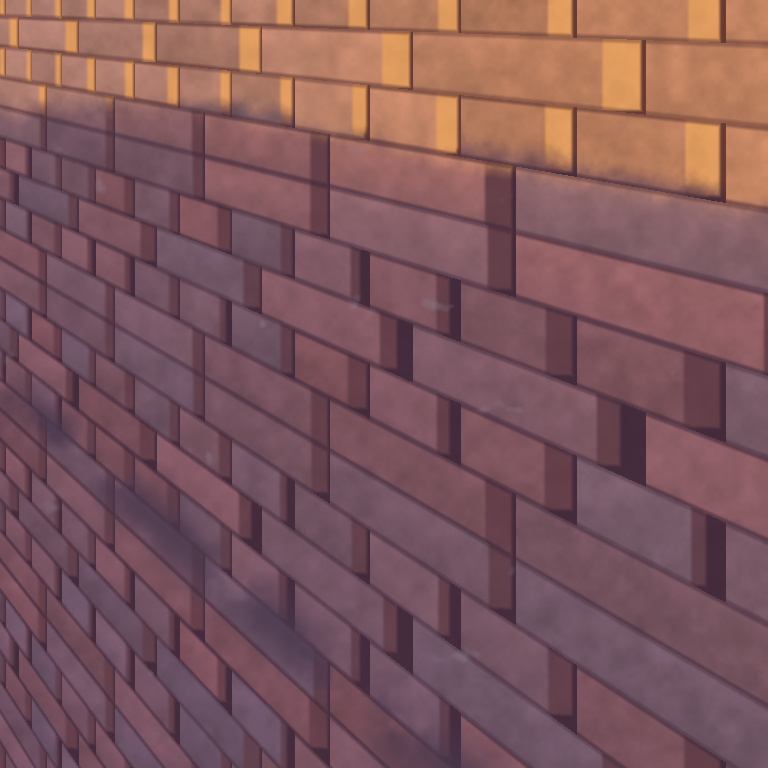
This texture is drawn by a WebGL 2 fragment shader. Its source:

```glsl
#version 300 es
precision highp float;
// Raking view of a brick wall with protruding ends, sunlit along the top and shaded below.
uniform vec2 u_resolution;
out vec4 fragColor;

const float VANISH_X = 0.574;    // distance of the vanishing point left of the canvas
const float BRICK_STEP = 0.193;  // length of a long brick on the wall
const float ROW_STEP = 0.0685;   // height of a course on the wall
const float BLUR = 0.0032;       // edge softness in canvas units

const vec3 SUN_FRONT_FAR = vec3(0.67, 0.48, 0.43);
const vec3 SUN_FRONT_NEAR = vec3(0.74, 0.50, 0.37);
const vec3 SUN_END = vec3(0.88, 0.61, 0.37);
const vec3 SUN_GAP = vec3(0.33, 0.18, 0.18);
const vec3 SHADE_FRONT = vec3(0.50, 0.35, 0.385);
const vec3 SHADE_FAR = vec3(0.43, 0.31, 0.39);
const vec3 SHADE_END = vec3(0.36, 0.22, 0.26);
const vec3 SHADE_GAP = vec3(0.25, 0.16, 0.23);
const vec3 STAIN = vec3(0.29, 0.22, 0.30);
const vec3 CHALK = vec3(0.54, 0.52, 0.58);

float hash(vec2 p) {
    vec3 q = fract(p.xyx * vec3(0.1031, 0.1030, 0.0973));
    q += dot(q, q.yzx + 33.33);
    return fract((q.x + q.y) * q.z);
}

float noise(vec2 p) {
    vec2 i = floor(p), f = fract(p);
    f = f * f * (3.0 - 2.0 * f);
    return mix(mix(hash(i), hash(i + vec2(1, 0)), f.x),
               mix(hash(i + vec2(0, 1)), hash(i + vec2(1, 1)), f.x), f.y);
}

float fbm(vec2 p) {
    float sum = 0.0, amp = 0.5;
    for (int i = 0; i < 4; i++) {
        sum += amp * noise(p);
        p = p * 2.03 + 17.0;
        amp *= 0.5;
    }
    return sum;
}

float edge(float at, float soft, float x) {
    return smoothstep(at - soft, at + soft, x);
}

// Canvas point (y measured downward) to brick lengths along and courses down.
vec2 toWall(vec2 p) {
    float depth = p.x + VANISH_X;
    return vec2((0.803 - 1.0 / depth) / BRICK_STEP, (p.y / depth - 0.037) / ROW_STEP);
}

// Five-course bond: returns brick length, offset and width of the exposed end.
vec3 bond(float course) {
    if (course == 2.0 || course == 4.0) return vec3(0.5, 0.25, 0.12);
    return course == 3.0 ? vec3(1.0, 0.5, 0.18) : vec3(1.0, 0.0, 0.13);
}

// Direct light ends along a bent diagonal.
float sunlight(vec2 p, float jitter) {
    float border = 0.14 + 0.17 * max(p.x - 0.25, 0.0);
    return 1.0 - edge(border + jitter, 0.022, p.y);
}

vec3 brickWall(vec2 p) {
    vec2 w = toWall(p);
    float depth = p.x + VANISH_X;
    vec2 soft = BLUR / vec2(depth * depth * BRICK_STEP, depth * ROW_STEP);

    // Cell of the bond
    float row = floor(w.y), course = mod(row - 2.0, 5.0);
    vec3 brick = bond(course);
    float along = (w.x - brick.y) / brick.x;
    vec2 id = vec2(floor(along), row) + 50.0;
    float x = fract(along) * brick.x, y = fract(w.y);
    float tone = hash(id), wear = hash(id + 7.3);

    float grain = fbm(p * 42.0);
    float sun = sunlight(p, (tone - 0.5) * 0.025 + (grain - 0.5) * 0.02);

    // Brick end, the gap behind it and the shadow below the receding end
    float corner = brick.x - brick.z * mix(0.85, 1.12, wear);
    float deep = step(0.5, tone) * (1.0 - sun) * step(1.5, course);
    float gapWidth = mix(0.018, brick.z * 0.5, deep);
    float end = edge(corner, soft.x, x);
    float gap = edge(brick.x - gapWidth, soft.x, x);
    float lift = max(x - corner, 0.0) * 2.6 * p.y * step(0.5, course);
    float under = edge(1.0 - lift, soft.y, y) * end;
    float joint = 1.0 - smoothstep(0.015, 0.03 + soft.y * 1.4, min(y, 1.0 - y));
    joint *= mix(0.38, 0.65, wear);

    // Front faces: far bricks turn purple, those near the sun stay warm
    float far = clamp((1.0 - p.x) * 0.55 + p.y * 0.55 - 0.3, 0.0, 1.0);
    vec3 shade = mix(SHADE_FRONT, SHADE_FAR, far);
    float glow = exp(-max(p.y - 0.14 - 0.14 * p.x, 0.0) * 16.0);
    shade += vec3(0.09, 0.05, 0.0) * glow * tone;
    shade += vec3(0.035, -0.005, -0.02) * (wear - 0.5) * 2.0;
    vec3 front = mix(shade, mix(SUN_FRONT_FAR, SUN_FRONT_NEAR, edge(0.4, 0.35, p.x)), sun);
    front *= 1.0 + (tone - 0.5) * 0.13 + (grain - 0.47) * 0.22 - 0.07 * (y - 0.5);

    // Assemble faces and recesses
    vec3 side = mix(mix(SHADE_END, shade, 0.2 + 0.2 * far), SUN_END, sun);
    vec3 hollow = mix(SHADE_GAP, SUN_GAP, sun);
    vec3 color = mix(front, side * (0.95 + 0.1 * grain), end);
    color = mix(color, hollow, max(joint, max(gap, under) * 0.88));

    // Dark damp course and pale scuffs
    float damp = exp(-pow((w.y - 12.2) / 0.75, 2.0));
    color = mix(color, STAIN, damp * smoothstep(0.25, 0.6, fbm(p * 13.0)) * 0.8);
    float scuff = smoothstep(0.74, 0.84, fbm(p * 15.0 + 4.0)) * (1.0 - sun);
    return mix(color, CHALK, scuff * 0.5);
}

void main() {
    vec2 p = gl_FragCoord.xy / u_resolution;
    fragColor = vec4(brickWall(vec2(p.x, 1.0 - p.y)), 1.0);
}
```
